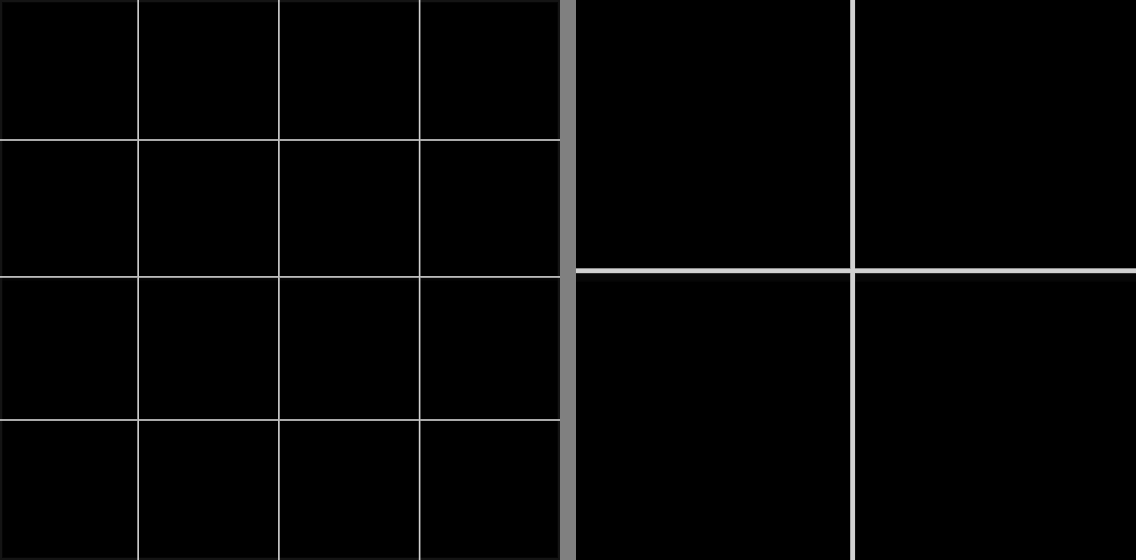
Left: the whole. Right: its middle third, enlarged.
Reproduce this pattern procedurally as a Shadertoy shader.

```glsl
// Four by four grid of thin pale lines on black, inside a faint dark grey frame.

const int CELLS = 4;
const float LINE_WIDTH = 0.0029;
const float FRAME_WIDTH = 0.004;
const float SHADOW_WIDTH = 0.005;

const vec3 BLACK = vec3(0.0);
const vec3 FRAME_GREY = vec3(0.08);
const vec3 SHADOW_GREY = vec3(0.025);
const vec3 LINE_GREY = vec3(0.82);

// Smoothed coverage of a band around distance zero.
float band(float dist, float width, float pixel) {
    return clamp((0.5 * width - abs(dist)) / pixel + 0.5, 0.0, 1.0);
}

// Columns are slightly wider than a quarter, so the lines drift from the left.
float columnPosition(int index) {
    return float(index) * 0.2513 - 0.0046;
}

// Rows are even, except that the middle line sits a little high.
float rowPosition(int index) {
    float raise = index == CELLS / 2 ? 0.0055 : 0.0;
    return float(index) / float(CELLS) + raise;
}

// Coverage of all inner grid lines.
float gridLines(vec2 uv, vec2 pixel) {
    float coverage = 0.0;
    for (int i = 1; i < CELLS; i++) {
        float column = band(uv.x - columnPosition(i), LINE_WIDTH, pixel.x);
        float row = band(uv.y - rowPosition(i), LINE_WIDTH, pixel.y);
        coverage = max(coverage, max(column, row));
    }
    return coverage;
}

// Coverage of the frame along the canvas edge.
float frame(vec2 uv, vec2 pixel) {
    vec2 edge = min(uv, 1.0 - uv);
    return max(band(edge.x, 2.0 * FRAME_WIDTH, pixel.x),
               band(edge.y, 2.0 * FRAME_WIDTH, pixel.y));
}

void mainImage(out vec4 fragColor, in vec2 fragCoord) {
    vec2 pixel = 1.0 / iResolution.xy;
    vec2 uv = fragCoord * pixel;

    // Faint shadow just below the middle row line
    float shadowY = rowPosition(CELLS / 2) - 0.5 * (LINE_WIDTH + SHADOW_WIDTH);
    vec3 color = mix(BLACK, SHADOW_GREY, band(uv.y - shadowY, SHADOW_WIDTH, pixel.y));

    // Frame, then the lines that run across it
    color = mix(color, FRAME_GREY, frame(uv, pixel));
    color = mix(color, LINE_GREY, gridLines(uv, pixel));

    fragColor = vec4(color, 1.0);
}
```
